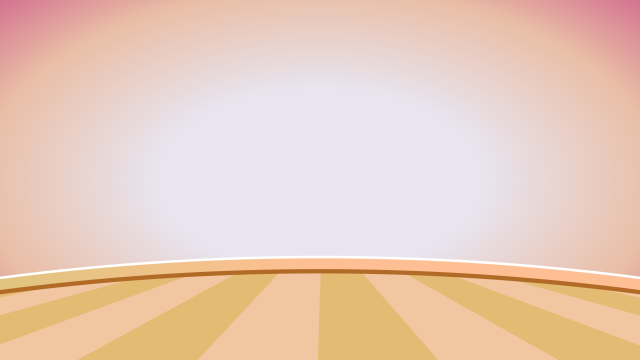
A Shadertoy shader for this background:

```glsl
// Draws a curved stage floor with fanned stripes and a rim, under a soft oval glow.

// Backdrop glow: radii are relative to the half canvas
const vec3  GLOW_CORE   = vec3(0.910, 0.898, 0.941);
const vec3  GLOW_PEACH  = vec3(0.914, 0.745, 0.651);
const vec3  GLOW_PINK   = vec3(0.830, 0.445, 0.565);
const float CORE_RADIUS  = 0.50;
const float PEACH_RADIUS = 1.06;
const float PINK_RADIUS  = 1.414;

// Stage rim: lengths are in canvas heights
const float STAGE_RADIUS = 6.86;
const float STAGE_TOP    = 0.2895;
const float WHITE_END    = 0.007;
const float BAND_END     = 0.037;
const float BROWN_END    = 0.049;
const vec3  RIM_WHITE    = vec3(1.0);
const vec3  BAND_GOLD    = vec3(0.880, 0.770, 0.500);
const vec3  BAND_PEACH   = vec3(1.000, 0.750, 0.580);
const vec3  RIM_BROWN    = vec3(0.700, 0.420, 0.150);

// Floor stripes, fanned out from a vanishing point
const vec2  VANISHING_POINT = vec2(0.006, 0.370);
const float STRIPE_SPACING  = 0.903;
const float STRIPE_SHIFT    = 0.032;
const vec3  STRIPE_GOLD     = vec3(0.890, 0.735, 0.450);
const vec3  STRIPE_PEACH    = vec3(0.949, 0.776, 0.627);

// Antialiased step: 0 below the edge, 1 above it
float softStep(float edge, float value, float width) {
    return clamp((value - edge) / width + 0.5, 0.0, 1.0);
}

vec3 backdrop(vec2 uv) {
    float d = length(2.0 * uv - 1.0);
    vec3 color = mix(GLOW_CORE, GLOW_PEACH,
                     clamp((d - CORE_RADIUS) / (PEACH_RADIUS - CORE_RADIUS), 0.0, 1.0));
    return mix(color, GLOW_PINK,
               clamp((d - PEACH_RADIUS) / (PINK_RADIUS - PEACH_RADIUS), 0.0, 1.0));
}

vec3 stripedFloor(vec2 p, float pixel) {
    float drop = max(VANISHING_POINT.y - p.y, 0.01);
    float slope = (p.x - VANISHING_POINT.x) / drop;
    float lane = (slope + STRIPE_SHIFT) / STRIPE_SPACING;
    float laneWidth = pixel * length(vec2(1.0, slope)) / (drop * STRIPE_SPACING);

    // Signed lane distance to the nearest stripe edge, positive inside gold
    float edge = 0.5 - abs(mod(lane, 2.0) - 0.5);
    edge = max(edge, -1.0 - edge);
    float nearest = abs(fract(lane + 0.5) - 0.5);
    float gold = softStep(0.0, mod(lane, 2.0) < 1.0 ? nearest : -nearest, laneWidth);
    return mix(STRIPE_PEACH, STRIPE_GOLD, gold);
}

void mainImage(out vec4 fragColor, in vec2 fragCoord) {
    float pixel = 1.0 / iResolution.y;
    vec2 uv = fragCoord / iResolution.xy;
    vec2 p = vec2((fragCoord.x - 0.5 * iResolution.x) * pixel, uv.y);

    // Depth inside the stage circle
    float depth = STAGE_RADIUS - length(p - vec2(0.0, STAGE_TOP - STAGE_RADIUS));

    // Layers from the backdrop inward
    vec3 band = mix(BAND_GOLD, BAND_PEACH, clamp(uv.x * 2.0, 0.0, 1.0));
    vec3 color = backdrop(uv);
    color = mix(color, RIM_WHITE, softStep(0.0, depth, pixel));
    color = mix(color, band, softStep(WHITE_END, depth, pixel));
    color = mix(color, RIM_BROWN, softStep(BAND_END, depth, pixel));
    color = mix(color, stripedFloor(p, pixel), softStep(BROWN_END, depth, pixel));

    fragColor = vec4(color, 1.0);
}
```
